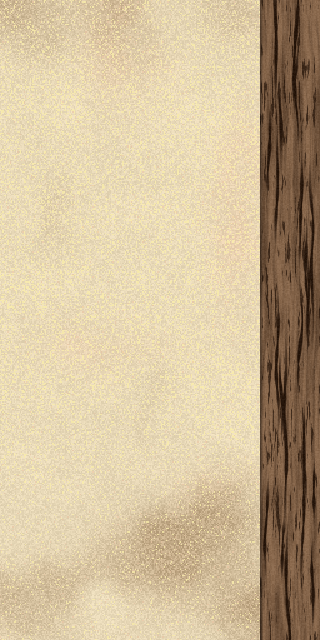
A WebGL 1 fragment shader for this texture:

```glsl
precision highp float;
// Aged speckled parchment beside a vertical plank of dark, cracked wood.
// Soft stains are broken up by fractal noise, then fine grain is added;
// the plank uses noise stretched along its length, with tapered cracks.
uniform vec2 u_resolution;

const float PLANK_EDGE = 0.8125;   // x where the wood begins
const float GRAIN_CELLS = 256.0;   // grain cells across the width
const float YELLOW_SHARE = 0.13;
const float GRAIN_CONTRAST = 0.085;
const int CRACKS = 22;

const vec3 PAPER = vec3(0.91, 0.85, 0.72);
const vec3 STAIN = vec3(0.75, 0.65, 0.51);
const vec3 BLUSH = vec3(0.92, 0.77, 0.64);
const vec3 YELLOW = vec3(0.98, 0.93, 0.67);
const vec3 WOOD_LIGHT = vec3(0.55, 0.42, 0.31);
const vec3 WOOD_MID = vec3(0.36, 0.26, 0.18);
const vec3 WOOD_DARK = vec3(0.13, 0.07, 0.03);

float hash(vec2 p) {
  vec3 q = fract(vec3(p.xyx) * 0.1031);
  q += dot(q, q.yzx + 33.33);
  return fract((q.x + q.y) * q.z);
}

float noise(vec2 p) {
  vec2 i = floor(p);
  vec2 f = fract(p);
  f = f * f * (3.0 - 2.0 * f);
  return mix(mix(hash(i), hash(i + vec2(1.0, 0.0)), f.x),
             mix(hash(i + vec2(0.0, 1.0)), hash(i + 1.0), f.x), f.y);
}

float fbm(vec2 p) {
  float sum = 0.0;
  float gain = 0.5;
  for (int i = 0; i < 5; i++) {
    sum += gain * noise(p);
    p = p * 2.03 + 17.1;
    gain *= 0.5;
  }
  return sum;
}

float blob(vec2 p, vec2 center, vec2 radius) {
  vec2 d = (p - center) / radius;
  return exp(-dot(d, d));
}

vec3 parchment(vec2 p) {
  vec2 warp = vec2(fbm(p * 6.0), fbm(p * 6.0 + 40.0)) - 0.48;
  vec2 q = p + warp * 0.16;
  float cloud = fbm(p * 9.0 + 5.0);

  // Brown stains along the foot and the head
  float stain = 0.85 * blob(q, vec2(0.57, 0.33), vec2(0.16, 0.13));
  stain += 0.55 * blob(q, vec2(0.73, 0.40), vec2(0.11, 0.10));
  stain += 0.80 * blob(q, vec2(0.80, 0.06), vec2(0.10, 0.16));
  stain += 0.50 * blob(q, vec2(0.12, 0.13), vec2(0.22, 0.10));
  stain += 0.45 * blob(q, vec2(0.48, 0.18), vec2(0.30, 0.14));
  stain += 0.70 * blob(q, vec2(0.04, 1.98), vec2(0.20, 0.13));
  stain += 0.55 * blob(q, vec2(0.39, 1.95), vec2(0.11, 0.15));
  stain += 0.40 * blob(q, vec2(0.76, 2.00), vec2(0.13, 0.13));
  stain += 0.22 * blob(q, vec2(0.19, 1.32), vec2(0.05, 0.14));
  stain += 0.15 * blob(q, vec2(0.47, 0.74), vec2(0.05, 0.12));
  stain -= 0.50 * blob(q, vec2(0.35, 0.11), vec2(0.13, 0.07));
  stain *= 0.45 + 1.15 * cloud;

  // Faint rosy patches
  float blush = 0.60 * blob(q, vec2(0.76, 1.32), vec2(0.08, 0.30));
  blush += 0.40 * blob(q, vec2(0.33, 0.92), vec2(0.20, 0.08));
  blush += 0.50 * blob(q, vec2(0.39, 1.86), vec2(0.12, 0.18));
  blush += 0.30 * blob(q, vec2(0.68, 0.48), vec2(0.14, 0.06));

  vec3 color = mix(PAPER, BLUSH, clamp(blush * cloud * 1.3, 0.0, 0.6));
  color = mix(color, STAIN, clamp(stain, 0.0, 0.9));
  color += (cloud - 0.48) * 0.04;

  // Fine grain with scattered yellow and rosy flecks
  vec2 cell = floor(p * GRAIN_CELLS);
  color += (hash(cell) - 0.5) * GRAIN_CONTRAST * (1.0 + clamp(stain, 0.0, 1.0));
  float band = smoothstep(0.3, 0.85, p.y) * (1.0 - 0.5 * smoothstep(1.65, 2.0, p.y));
  float share = YELLOW_SHARE * (0.35 + band) * (0.5 + cloud);
  color = mix(color, YELLOW, 0.8 * step(1.0 - share, hash(cell + 311.0)));
  float rosy = step(0.985 - 0.06 * blush, hash(cell + 727.0));
  return mix(color, BLUSH, 0.6 * rosy);
}

vec3 wood(vec2 p) {
  float x = p.x - PLANK_EDGE + (noise(vec2(p.x * 12.0, p.y * 5.0)) - 0.5) * 0.012;
  float broad = fbm(vec2(x * 55.0, p.y * 3.0));
  float fiber = fbm(vec2(x * 150.0, p.y * 9.0) + 60.0);
  float shade = smoothstep(0.22, 0.68, broad * 0.5 + fiber * 0.5);
  vec3 color = mix(WOOD_MID, WOOD_LIGHT, shade);

  // Tapered cracks scattered along the grain
  float crack = 0.0;
  for (int i = 0; i < CRACKS; i++) {
    float k = float(i);
    float center = 0.02 + 0.16 * hash(vec2(k, 3.0));
    float middle = 2.0 * fract(k * 0.618 + 0.2);
    float reach = 0.12 + 0.28 * hash(vec2(k, 11.0));
    float taper = 1.0 - smoothstep(0.3, 1.0, abs(p.y - middle) / reach);
    float width = 0.0055 * taper * (0.35 + noise(vec2(k * 9.0, p.y * 28.0)));
    float side = abs(x - center + 0.012 * (noise(vec2(k, p.y * 7.0)) - 0.5));
    crack = max(crack, taper * (1.0 - smoothstep(width * 0.4, width + 0.002, side)));
  }
  float pore = smoothstep(0.60, 0.72, fbm(vec2(x * 170.0, p.y * 14.0) + 90.0));
  color = mix(color, WOOD_DARK, max(crack * 0.95, pore * 0.7));
  color += (hash(floor(p * GRAIN_CELLS) + 91.0) - 0.5) * 0.05;
  return color * mix(0.6, 1.0, smoothstep(0.0, 0.012, p.x - PLANK_EDGE));
}

void main() {
  vec2 p = gl_FragCoord.xy / u_resolution * vec2(1.0, 2.0);
  float pixel = 1.0 / u_resolution.x;
  float plank = smoothstep(-0.5 * pixel, 0.5 * pixel, p.x - PLANK_EDGE);
  gl_FragColor = vec4(mix(parchment(p), wood(p), plank), 1.0);
}
```
